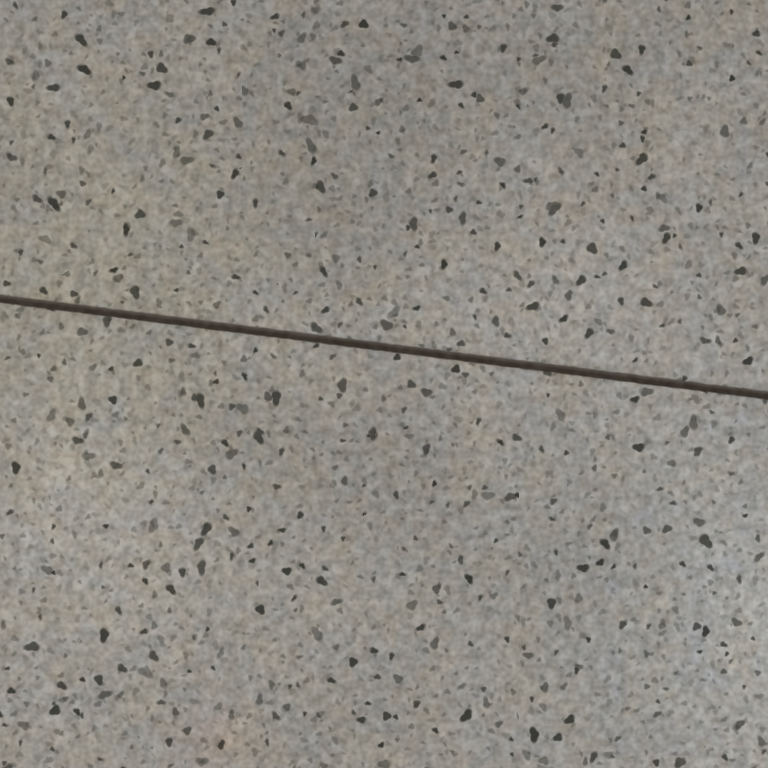
A Shadertoy shader for this texture:

```glsl
// Speckled grey terrazzo floor crossed by one thin, slanting dark joint.

const vec3 STONE = vec3(0.585, 0.570, 0.542);
const vec3 DARK_CHIP = vec3(0.205, 0.205, 0.185);
const vec3 GREY_CHIP = vec3(0.335, 0.330, 0.305);
const vec3 PALE_CHIP = vec3(0.690, 0.680, 0.655);
const vec3 JOINT = vec3(0.225, 0.200, 0.175);
const vec2 JOINT_LEFT = vec2(0.0, 0.611);
const vec2 JOINT_RIGHT = vec2(1.0, 0.485);
const float JOINT_HALF_WIDTH = 0.0052;
const float EDGE_SOFTNESS = 0.0016;
const float MOTTLE = 0.095;
const float GRAIN = 0.075;

uint mixBits(uint n) {
    n = (n ^ (n >> 16)) * 0x7feb352du;
    n = (n ^ (n >> 15)) * 0x846ca68bu;
    return n ^ (n >> 16);
}

// Four random values for one grid cell
vec4 hash4(vec2 cell, float seed) {
    uvec2 c = uvec2(ivec2(cell) + 512);
    uint a = mixBits(c.x + mixBits(c.y + mixBits(uint(seed))));
    uint b = mixBits(a + 1u);
    return vec4(a & 65535u, a >> 16, b & 65535u, b >> 16) / 65535.0;
}

float cornerSlope(vec2 cell, vec2 offset, float seed) {
    float angle = 6.2832 * hash4(cell, seed).x;
    return dot(vec2(cos(angle), sin(angle)), offset);
}

float gradientNoise(vec2 p, float seed) {
    vec2 i = floor(p), f = p - i;
    vec2 u = f * f * f * (f * (f * 6.0 - 15.0) + 10.0);
    vec2 e = vec2(1.0, 0.0);
    float low = mix(cornerSlope(i, f, seed), cornerSlope(i + e, f - e, seed), u.x);
    float high = mix(cornerSlope(i + e.yx, f - e.yx, seed), cornerSlope(i + 1.0, f - 1.0, seed), u.x);
    return mix(low, high, u.y);
}

// Opacity of randomly turned, uneven chips scattered over a jittered grid
float chips(vec2 p, float cells, float density, vec2 radii, vec2 opacity, float seed) {
    vec2 home = floor(p * cells);
    float cover = 0.0;
    for (int y = -1; y <= 1; y++)
    for (int x = -1; x <= 1; x++) {
        vec2 cell = home + vec2(x, y);
        vec4 place = hash4(cell, seed);
        vec4 form = hash4(cell, seed + 1.0);
        if (place.z > density) continue;
        vec2 q = p - (cell + place.xy) / cells;
        float angle = 3.1416 * place.w;
        q = mat2(cos(angle), -sin(angle), sin(angle), cos(angle)) * q;
        float size = mix(radii.x, radii.y, form.x * form.x);
        vec2 axes = size * vec2(mix(1.0, 1.75, form.y), mix(0.75, 1.0, form.z));
        float lump = 1.0 + 0.16 * sin(3.0 * atan(q.y, q.x) + 6.2832 * form.w);
        float dist = (length(q / axes) - lump) * axes.y;
        float mask = 1.0 - smoothstep(-EDGE_SOFTNESS, EDGE_SOFTNESS, dist);
        cover = max(cover, mask * mix(opacity.x, opacity.y, form.w));
    }
    return cover;
}

float pool(vec2 p, vec2 center, vec2 spread) {
    vec2 d = (p - center) / spread;
    return exp(-dot(d, d));
}

// Broad reflected light, shade and faint stains
vec3 illumination(vec2 p) {
    float light = 0.99 - 0.045 * smoothstep(0.6, 1.0, p.y);
    light += 0.075 * pool(p, vec2(0.13, 0.28), vec2(0.17, 0.16));
    light += 0.125 * pool(p, vec2(1.02, 0.17), vec2(0.17, 0.20));
    light += 0.040 * pool(p, vec2(0.74, 0.56), vec2(0.23, 0.15));
    light -= 0.045 * pool(p, vec2(0.46, 0.76), vec2(0.15, 0.22));
    light -= 0.040 * pool(p, vec2(0.47, 0.38), vec2(0.16, 0.13));
    light += 0.045 * gradientNoise(p * 6.0, 41.0);
    vec3 tint = vec3(1.0);
    tint += vec3(0.010, 0.004, -0.025) * pool(p, vec2(0.10, 0.64), vec2(0.28, 0.30));
    tint += vec3(-0.018, 0.0, 0.025) * pool(p, vec2(0.95, 0.20), vec2(0.25, 0.30));
    tint += vec3(0.045, -0.005, -0.020) * pool(p, vec2(0.28, 0.04), vec2(0.045, 0.035));
    tint += vec3(0.030, 0.010, -0.030) * gradientNoise(p * 17.0, 43.0);
    return light * tint;
}

void mainImage(out vec4 fragColor, in vec2 fragCoord) {
    vec2 p = fragCoord / iResolution.xy;

    // Cloudy stone matrix with fine aggregate
    float mottle = MOTTLE * gradientNoise(p * 72.0, 11.0);
    float grain = GRAIN * gradientNoise(p * 155.0, 13.0);
    vec3 color = STONE + mottle + grain;
    color += vec3(0.018, 0.0, -0.018) * gradientNoise(p * 48.0, 17.0);

    // Pale, grey and dark chips with uneven crowding
    float crowd = 1.0 + 0.45 * gradientNoise(p * 9.0, 19.0);
    color = mix(color, PALE_CHIP, chips(p, 48.0, 0.55, vec2(0.003, 0.008), vec2(0.10, 0.50), 21.0));
    color = mix(color, GREY_CHIP, chips(p, 78.0, 0.56 * crowd, vec2(0.0018, 0.0042), vec2(0.12, 0.62), 25.0));
    color = mix(color, DARK_CHIP, chips(p, 39.0, 0.44 * crowd, vec2(0.0023, 0.0064), vec2(0.40, 0.95), 29.0));
    color *= illumination(p);

    // Recessed joint with a slightly worn rim
    vec2 along = normalize(JOINT_RIGHT - JOINT_LEFT);
    float across = dot(p - JOINT_LEFT, vec2(-along.y, along.x));
    float wear = 0.0008 * gradientNoise(p * 85.0, 33.0);
    float dist = abs(across) - JOINT_HALF_WIDTH + wear;
    float groove = 1.0 - smoothstep(-EDGE_SOFTNESS, EDGE_SOFTNESS, dist);
    color *= 1.0 - 0.10 * exp(-max(dist, 0.0) / 0.003);
    vec3 jointColor = JOINT + 0.10 * smoothstep(-0.001, 0.005, across) + 0.05 * gradientNoise(p * 95.0, 37.0);
    color = mix(color, jointColor, groove);

    fragColor = vec4(clamp(color, 0.0, 1.0), 1.0);
}
```
